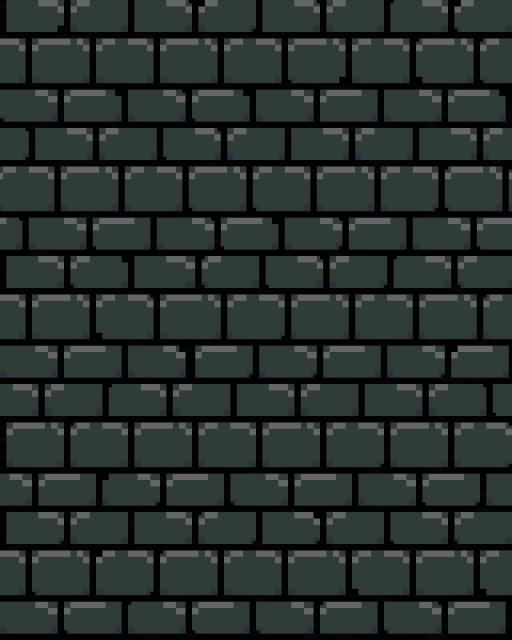
Reproduce this texture procedurally as a Shadertoy shader.

```glsl
// Dark pixel-art brick wall: 80 by 100 blocks, in five bands of three courses
// (short, tall, short). Each band slides sideways; bricks alternate two bevels
// made of boxes, with hashed corner chips and gradient-noise grime in the mortar.

float hash(vec2 p) {
    p = fract(p * vec2(0.1031, 0.1137));
    p += dot(p, p.yx + 33.33);
    return fract((p.x + p.y) * p.x * 7.31);
}

vec2 gradient(vec2 cell) {
    float angle = 6.2832 * hash(cell + 7.0);
    return vec2(cos(angle), sin(angle));
}

float gradientNoise(vec2 p) {
    vec2 i = floor(p), f = fract(p), u = f * f * (3.0 - 2.0 * f);
    vec2 e = vec2(1, 0);
    float low  = mix(dot(gradient(i), f), dot(gradient(i + e), f - e), u.x);
    float high = mix(dot(gradient(i + e.yx), f - e.yx),
                     dot(gradient(i + e.xx), f - e.xx), u.x);
    return mix(low, high, u.y);
}

// Antialiased coverage of an axis-aligned box, in blocks
float box(vec2 p, vec2 lo, vec2 hi) {
    float px = 100.0 / iResolution.y;
    vec2 c = clamp((p - lo) / px + 0.5, 0.0, 1.0) * clamp((hi - p) / px + 0.5, 0.0, 1.0);
    return c.x * c.y;
}

// One-block-high strip from x0 to x1 at depth y
float strip(vec2 p, float x0, float x1, float y) {
    return box(p, vec2(x0, y), vec2(x1, y + 1.0));
}

// Lit bevel along the top of a brick
float bevel(vec2 p, int course, bool odd) {
    float left = strip(p, 0.0, 1.0, 1.0);
    float right = strip(p, 8.0, 9.0, 1.0);
    if (course == 1) {
        float top = odd ? strip(p, 1.0, 3.0, 0.0) + strip(p, 5.0, 8.0, 0.0)
                        : strip(p, 1.0, 6.0, 0.0) + strip(p, 7.0, 8.0, 0.0);
        return top + left + right;
    }
    if (odd) return left + strip(p, 1.0, course == 0 ? 3.0 : 6.5, 0.0);
    return course == 0 ? strip(p, 5.0, 8.0, 0.0) + right
                       : strip(p, 5.5, 7.5, 0.0) + strip(p, 7.5, 9.0, 1.0);
}

void mainImage(out vec4 fragColor, in vec2 fragCoord) {
    // Block coordinates, y running down; half a mortar line above each course
    vec2 block = fragCoord * 100.0 / iResolution.y;
    block.y = 100.0 - block.y;
    float y = block.y + 0.5;
    float band = floor(y / 20.0);
    y = mod(y, 20.0);

    // Course within the band
    int course = y < 6.0 ? 0 : y < 14.0 ? 1 : 2;
    float top = course == 0 ? 0.0 : course == 1 ? 6.0 : 14.0;
    float start = course == 0 ? 1.0 : course == 1 ? 5.0 : 0.0;
    vec2 size = vec2(9.0, course == 1 ? 7.0 : 5.0);

    // Sideways slide of the band, with a half-block slip in the middle one
    float slide = band == 1.0 ? 4.5 : band == 3.0 ? -4.0 : 0.0;
    if (band == 2.0) slide = 0.5 * step(30.0, block.x);
    float x = block.x - start - slide + 0.5;
    float column = floor(x / 10.0);
    bool odd = mod(column, 2.0) > 0.5;
    vec2 p = vec2(mod(x, 10.0), y - top) - 0.5;
    vec2 id = vec2(column + 20.0, band * 3.0 + float(course));

    // Mortar with faint warm grime in half-block steps
    vec2 speck = floor(block * 2.0);
    float grime = smoothstep(0.15, 0.4, gradientNoise(speck * vec2(0.13, 0.31)));
    vec3 mortar = vec3(0.006) + vec3(0.025, 0.016, 0.012) * grime;

    // Stone, bluish lower corners, then the bevel
    vec3 stone = vec3(0.19, 0.235, 0.216);
    float leftShade = course == 1 || (course == 0) == odd ? 1.0 : 0.0;
    float shade = leftShade * strip(p, 0.0, 1.0, size.y - 1.0)
                + strip(p, 8.0, 9.0, size.y - 1.0);
    stone = mix(stone, vec3(0.16, 0.19, 0.225), min(shade, 1.0));
    stone = mix(stone, vec3(0.4, 0.4, 0.417), min(bevel(p, course, odd), 1.0));

    // Chipped corners
    float solid = box(p, vec2(0), size);
    for (int i = 0; i < 4; i++) {
        vec2 corner = vec2(i % 2, i / 2) * size;
        float chance = hash(id * 3.7 + float(i) * 11.3);
        float chip = chance > 0.96 ? 1.0 : 0.5;
        if (chance > 0.82) solid *= 1.0 - box(p, corner - chip, corner + chip);
    }
    fragColor = vec4(mix(mortar, stone, solid), 1.0);
}
```
